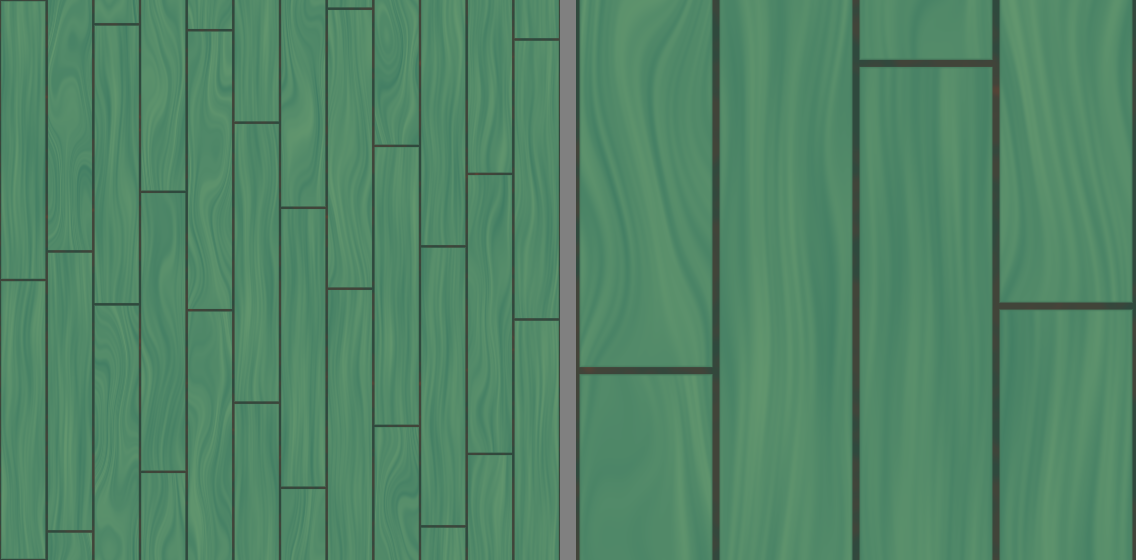
Left: the whole. Right: its middle third, enlarged.
Write a WebGL 2 fragment shader that draws this texture.

```glsl
#version 300 es
precision highp float;

#define COLUMNS 12
#define ROWS 2
#define GAP_WIDTH 0.0042
#define EDGE_WIDTH 0.0016
#define GRAIN_DARK vec3(0.255, 0.490, 0.388)
#define GRAIN_LIGHT vec3(0.385, 0.590, 0.432)
#define EDGE_COLOR vec3(0.27, 0.47, 0.36)
#define GAP_GREEN vec3(0.185, 0.285, 0.240)
#define GAP_BROWN vec3(0.255, 0.265, 0.225)
#define GAP_RUST vec3(0.40, 0.26, 0.20)
#define GRAIN_CONTRAST 0.55

uniform vec2 u_resolution;
out vec4 outColor;

// Joint height of each column, as a fraction of plank length
const float STAGGER[COLUMNS] = float[COLUMNS](
    0.0, 0.898, 0.087, 0.685, 0.108, 0.438,
    0.742, 0.031, 0.521, 0.880, 0.621, 0.141);

float hash(vec2 cell, float seed) {
    uvec3 q = uvec3(ivec3(cell, seed)) * uvec3(1597334673u, 3812015801u, 2798796415u);
    uint n = q.x ^ q.y ^ q.z;
    n = (n ^ (n >> 15)) * 2246822519u;
    n = (n ^ (n >> 13)) * 3266489917u;
    return float((n ^ (n >> 16)) >> 8) / 16777216.0;
}

float cornerSlope(vec2 cell, vec2 offset, vec2 period, float seed) {
    float angle = 6.28319 * hash(mod(cell, period), seed);
    return dot(vec2(cos(angle), sin(angle)), offset);
}

// Gradient noise that wraps after a whole number of cells
float noise(vec2 p, vec2 period, float seed) {
    vec2 i = floor(p), f = p - i;
    vec2 w = f * f * f * (f * (f * 6.0 - 15.0) + 10.0);
    vec2 e = vec2(1.0, 0.0);
    float low = mix(cornerSlope(i, f, period, seed),
                    cornerSlope(i + e.xy, f - e.xy, period, seed), w.x);
    float high = mix(cornerSlope(i + e.yx, f - e.yx, period, seed),
                     cornerSlope(i + e.xx, f - e.xx, period, seed), w.x);
    return mix(low, high, w.y);
}

// Lengthwise grain, bent into arches by a strength that differs per plank
vec3 woodColor(vec2 p, float seed) {
    vec2 span = vec2(256.0);
    float bendHash = hash(vec2(3.0, 7.0), seed);
    float bend = mix(0.12, 0.85, bendHash * bendHash);
    float across = p.x + bend * noise(p * vec2(1.5, 3.0) + 0.37, span, seed);
    float rings = noise(vec2(across * 6.0, p.y * 1.5), span, seed + 50.0)
                + 0.7 * noise(vec2(across * 13.0, p.y * 2.0), span, seed + 100.0);
    float fibres = noise(vec2(across * 19.0, p.y * 5.0), span, seed + 150.0);
    float tone = 0.08 * (hash(vec2(5.0, 2.0), seed) - 0.5);
    float grain = 0.5 + tone + GRAIN_CONTRAST * (rings + 0.5 * fibres);
    return mix(GRAIN_DARK, GRAIN_LIGHT, clamp(grain, 0.0, 1.0));
}

// Dark filler with brown stretches and rare rusty spots
vec3 gapColor(vec2 uv) {
    float broad = noise(uv * 14.0, vec2(14.0), 301.0);
    float small = noise(uv * 84.0, vec2(84.0), 302.0);
    float stain = 0.5 + broad + 0.6 * small;
    vec3 color = mix(GAP_GREEN, GAP_BROWN, smoothstep(0.2, 0.8, stain));
    return mix(color, GAP_RUST, 0.7 * smoothstep(0.9, 1.3, stain));
}

void main() {
    vec2 uv = gl_FragCoord.xy / u_resolution;
    float pixel = 1.0 / min(u_resolution.x, u_resolution.y);
    vec2 grid = vec2(COLUMNS, ROWS);

    // Staggered planks
    vec2 p = uv * grid;
    p.y += STAGGER[int(p.x) % COLUMNS];
    vec2 id = mod(floor(p), grid);
    vec2 local = fract(p);
    float seed = 1.0 + id.x + id.y * grid.x;
    vec3 color = woodColor(local, seed);

    // Shaded rims and the gaps between planks
    vec2 border = (0.5 - abs(local - 0.5)) / grid;
    float beyond = min(border.x, border.y) - 0.5 * GAP_WIDTH;
    float rim = 1.0 - smoothstep(0.0, EDGE_WIDTH, beyond);
    float gap = 1.0 - smoothstep(-0.5 * pixel, 0.5 * pixel, beyond);
    color = mix(color, EDGE_COLOR, 0.7 * rim);
    color = mix(color, gapColor(uv), gap);

    outColor = vec4(color, 1.0);
}
```
